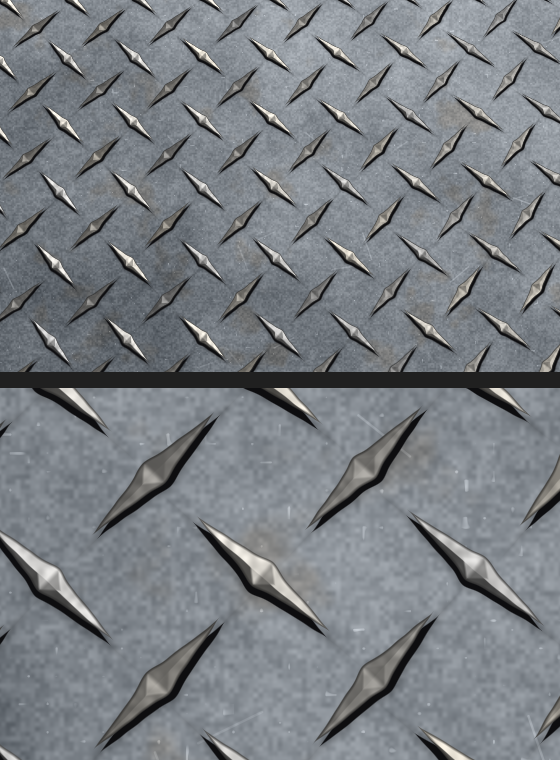
Top: the whole. Bottom: its middle third, enlarged.
A Shadertoy shader for this texture:

```glsl
float hash(vec2 p) {
    vec3 h = fract(p.xyx * 0.1031);
    h += dot(h, h.yzx + 33.33);
    return fract((h.x + h.y) * h.z);
}

float noise(vec2 p) {
    vec2 i = floor(p), f = fract(p);
    f = f * f * (3.0 - 2.0 * f);
    return mix(mix(hash(i), hash(i + vec2(1, 0)), f.x),
               mix(hash(i + vec2(0, 1)), hash(i + vec2(1, 1)), f.x), f.y);
}

float fbm(vec2 p) {
    float sum = 0.0, amp = 0.5;
    for (int i = 0; i < 4; i++) {
        sum += amp * noise(p);
        p = p * 2.03 + 17.3;
        amp *= 0.5;
    }
    return sum;
}

// Screen position to plate position, undoing a slight perspective tilt
vec2 plateCoord(vec2 q) {
    q.x += 0.0157;
    return inverse(mat2(0.1912 - 0.0015 * q.x, 0.0053 - 0.0015 * q.y,
                        -0.0059 - 0.029 * q.x, 0.1882 - 0.029 * q.y)) * q;
}

// Pointed lens with a bulge in the middle; e = (along, across)
float lugDistance(vec2 e) {
    float taper = 1.0 - pow(abs(e.x) / 0.405, 1.3);
    float bulge = 0.018 * exp(-e.x * e.x / 0.004);
    return abs(e.y) - 0.056 * taper - bulge;
}

// Brushed, mottled steel, lighter to the upper right
vec3 steel(vec2 q) {
    float level = 0.53 + 0.14 * q.y + 0.08 * q.x - 0.04 * q.x * q.x;
    level += 0.20 * (fbm(q * 7.0 + 40.0) - 0.47);
    level += 0.11 * (noise(q * 230.0 + 300.0) - 0.5);
    level += 0.07 * (noise(q * vec2(70, 110) + 90.0) - 0.5);
    level += 0.16 * smoothstep(0.93, 1.0, noise(q * 120.0 + 500.0));
    vec3 color = vec3(level - 0.025, level, level + 0.027);

    // Faint brown stains
    float stain = smoothstep(0.58, 0.75, fbm(q * 11.0 + 70.0));
    return mix(color, color * vec3(0.94, 0.87, 0.79), 0.6 * stain);
}

float scratches(vec2 q, float px) {
    float sum = 0.0;
    for (int i = 0; i < 18; i++) {
        float n = float(i) * 7.31;
        vec2 start = (vec2(hash(vec2(n, 1)), hash(vec2(n, 2))) - 0.5) * vec2(1.5, 1.0);
        float angle = 2.6 * (hash(vec2(n, 3)) - 0.6);
        vec2 span = vec2(cos(angle), sin(angle)) * (0.02 + 0.06 * hash(vec2(n, 4)));
        float t = clamp(dot(q - start, span) / dot(span, span), 0.0, 1.0);
        float d = length(q - start - span * t);
        sum += (1.0 - smoothstep(0.0004, 0.0008 + px, d)) * (0.3 + 0.7 * hash(vec2(n, 5)));
    }
    return min(sum, 1.0);
}

void mainImage(out vec4 fragColor, in vec2 fragCoord) {
    vec2 q = (fragCoord - 0.5 * iResolution.xy) / iResolution.y;
    vec2 plate = plateCoord(q);
    float px = 4.5 / iResolution.y;
    float right = smoothstep(-0.5, 0.75, q.x);

    vec3 color = steel(q);
    color += 0.13 * scratches(q, 1.0 / iResolution.y);

    // Two interleaved grids of lugs: falling, then rising
    for (int k = 0; k < 2; k++) {
        float rising = float(k);
        vec2 g = plate - 0.5 * rising;
        vec2 cell = floor(g + 0.5);
        float rnd = hash(cell + 37.0 * rising + 50.0);
        float angle = mix(-0.75, 0.79, rising) + 0.09 * q.x + 0.04 * (rnd - 0.5);
        vec2 axis = vec2(cos(angle), sin(angle));
        vec2 d = g - cell;
        vec2 e = vec2(dot(d, axis), dot(d, vec2(-axis.y, axis.x)));
        e.y += 0.006 * (noise(plate * 14.0 + 60.0) - 0.5);

        // Soft contact shade and hard shadow below the lug
        float body = lugDistance(e);
        float shadow = lugDistance(e + vec2(-0.008, 0.024 + 0.012 * rnd));
        color *= 1.0 - 0.22 * smoothstep(0.05, -0.02, shadow);
        color = mix(color, vec3(0.05, 0.05, 0.06), smoothstep(px, -px, shadow));

        // Upper and lower faces either side of the ridge
        float upper = mix(mix(0.92, 0.74, right), mix(0.34, 0.56, right), rising);
        float lower = mix(0.30, mix(0.40, 0.70, right), rising);
        float ridge = -0.012 + 0.012 * rising;
        float face = mix(lower, upper, smoothstep(-px, px, e.y - ridge));

        // Worn knob in the middle, bright on one flank
        float knob = abs(e.x) / 0.075 + abs(e.y) / 0.065 - 1.0;
        float flank = mix(0.88, 0.50, smoothstep(-0.015, 0.015, e.x));
        flank = mix(flank, flank * 0.78, rising);
        face = mix(face, flank, 0.75 * smoothstep(0.15, -0.15, knob));
        face *= 0.78 + 0.26 * noise(plate * 26.0 + 80.0) + 0.16 * rnd;

        // Dark rim around the faces
        face = mix(face, 0.17, 0.8 * smoothstep(-0.016, 0.0, body));
        vec3 metal = face * mix(vec3(1.0), vec3(1.03, 1.0, 0.94), rnd);
        color = mix(color, metal, smoothstep(px, -px, body));
    }

    fragColor = vec4(clamp(color, 0.0, 1.0), 1.0);
}
```
